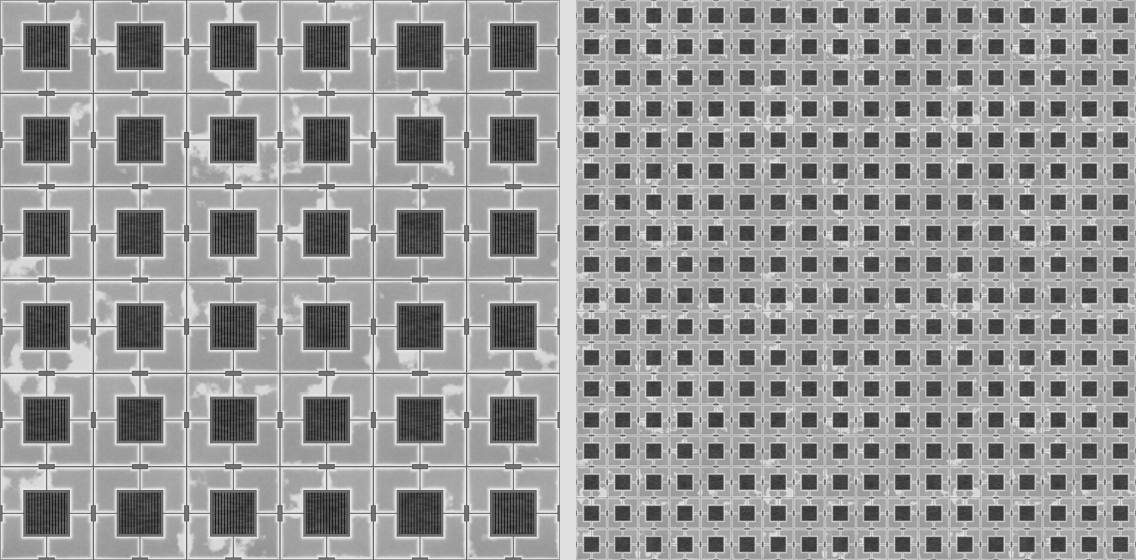
Left, the tile; right, the same tile 3 across and 3 down.
Write a Shadertoy shader that draws this pattern.

```glsl
#define REPEATS 6.0
#define SQUARE 0.25
#define FRAME 0.028
#define SEAM 0.0065
#define CLIP vec2(0.086, 0.027)
#define GLOW 0.024
#define RIBS 14.0
#define PANEL_TONE 0.625
#define METAL_TONE 0.44
#define STAIN_CENTER vec2(0.12, 0.37)

float hash(vec2 p) {
    vec3 q = fract(p.xyx * vec3(0.1031, 0.1030, 0.0973));
    q += dot(q, q.yzx + 33.33);
    return fract((q.x + q.y) * q.z);
}

// Value noise that wraps after a whole number of lattice cells
float noise(vec2 uv, vec2 period) {
    vec2 p = uv * period, i = floor(p), f = fract(p);
    f = f * f * (3.0 - 2.0 * f);
    vec2 a = mod(i, period), b = mod(i + 1.0, period);
    return mix(mix(hash(a), hash(vec2(b.x, a.y)), f.x),
               mix(hash(vec2(a.x, b.y)), hash(b), f.x), f.y);
}

float fbm(vec2 uv, float period) {
    float sum = 0.0, amp = 0.5;
    for (int i = 0; i < 5; i++) {
        sum += amp * noise(uv, vec2(period));
        period *= 2.0;
        amp *= 0.5;
    }
    return sum / 0.96875;
}

float box(vec2 p, vec2 halfSize) {
    vec2 q = abs(p) - halfSize;
    return length(max(q, 0.0)) + min(max(q.x, q.y), 0.0);
}

float cover(float d, float px) {
    return clamp(0.5 - d / px, 0.0, 1.0);
}

// Running integral of a pulse train, for box filtering
float pulseSum(float x, float width) {
    return floor(x) * width + min(fract(x), width);
}

float grille(vec2 p, vec2 uv, float px) {
    float inner = SQUARE - FRAME;
    float scale = RIBS / (2.0 * inner);
    float x = (p.x + inner) * scale + 0.18;
    float h = 0.4 * px * scale;
    float gap = (pulseSum(x + h, 0.36) - pulseSum(x - h, 0.36)) / (2.0 * h);
    float streak = noise(uv, vec2(72.0, 330.0)) - 0.5;
    float grain = noise(uv, vec2(420.0)) - 0.5;
    float blotch = fbm(uv, 30.0) - 0.5;
    float bar = 0.335 + 0.11 * streak + 0.07 * grain + 0.12 * blotch;
    return mix(bar, 0.12 + 0.05 * streak, gap);
}

void mainImage(out vec4 fragColor, in vec2 fragCoord) {
    vec2 uv = fragCoord / iResolution.xy;
    float px = REPEATS / iResolution.y;
    vec2 p = fract(uv * REPEATS) - 0.5;
    vec2 q = abs(p);

    // Distances to seams, central square and the clips on the cell edges
    float outer = 0.5 - max(q.x, q.y) - SEAM;
    float cross = min(q.x, q.y) - SEAM * 0.85;
    float square = box(p, vec2(SQUARE));
    float clip = min(box(q - vec2(0.0, 0.5), CLIP),
                     box(q - vec2(0.5, 0.0), CLIP.yx));
    float seam = min(outer, cross);
    float edge = max(min(min(seam, square), clip), 0.0);

    // Panels with faint shading
    float wear = fbm(uv, 9.0);
    vec2 quarter = mod(floor(uv * REPEATS * 2.0), REPEATS * 2.0);
    float tone = PANEL_TONE + 0.025 * (hash(quarter + 7.0) - 0.5);
    tone += 0.035 * p.y + 0.07 * (wear - 0.5);
    tone += 0.025 * (noise(uv, vec2(256.0)) - 0.5);

    // Pale bloom along the panel borders, ragged in width
    float ragged = fbm(uv + 0.5, 36.0);
    float width = GLOW * (0.5 + 0.7 * wear + 0.5 * ragged);
    float bloom = exp(-edge * edge / (width * width));
    tone = mix(tone, 0.93, bloom);
    tone += 0.03 * exp(-edge / 0.07) * (1.0 - bloom);

    // Worn stains, gathered around one patch and near borders
    vec2 away = fract(uv - STAIN_CENTER + 0.5) - 0.5;
    float patchy = 0.26 * exp(-dot(away, away) / 0.006);
    float stain = fbm(uv + 0.25, 18.0) + patchy + 0.13 * exp(-edge / 0.06);
    tone = mix(tone, 0.9, 0.8 * smoothstep(0.72, 0.84, stain));

    // Seams, then clips and framed square with dark outlines
    tone = mix(tone, 0.36, cover(seam, px));
    float metal = METAL_TONE + 0.06 * (ragged - 0.5);
    float clipTone = mix(0.33, metal, cover(clip + 0.008, px));
    tone = mix(tone, clipTone, cover(clip, px));
    float frameTone = mix(0.36, metal, cover(square + 0.006, px));
    tone = mix(tone, frameTone, cover(square, px));
    tone = mix(tone, grille(p, uv, px), cover(square + FRAME, px));

    fragColor = vec4(vec3(clamp(tone, 0.0, 1.0)), 1.0);
}
```
